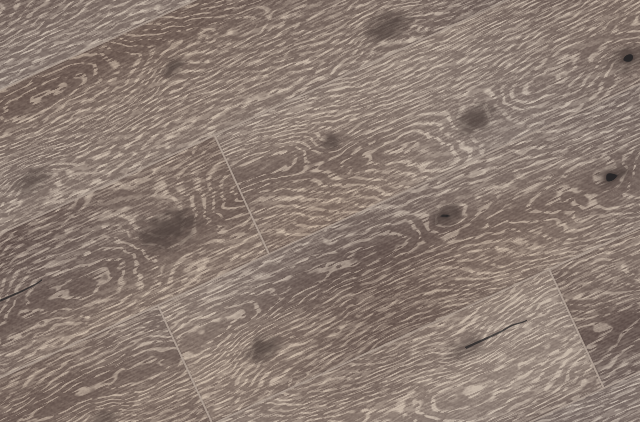
Give the GLSL for this texture, as a WebGL 1 fragment shader.

```glsl
precision highp float;
// Lime-washed oak floor: wide planks laid on a diagonal with staggered end joints.
// Grain lines are contours of a height field that arches along each plank's heart
// and bulges at hashed knots; pale pores, cracks and thin light seams lie on top.

uniform vec2 u_resolution;

float hash(vec2 p) {
  return fract(sin(dot(p, vec2(127.1, 311.7))) * 43758.5);
}

float noise(vec2 p) {
  vec2 i = floor(p), f = fract(p);
  f = f * f * (3.0 - 2.0 * f);
  return mix(mix(hash(i), hash(i + vec2(1.0, 0.0)), f.x),
             mix(hash(i + vec2(0.0, 1.0)), hash(i + 1.0), f.x), f.y);
}

void main() {
  vec2 p = gl_FragCoord.xy / u_resolution.y;
  float pixel = 1.0 / u_resolution.y;

  // Turn the floor so that x runs along the planks
  vec2 along = vec2(cos(0.431), sin(0.431));
  vec2 floorPos = vec2(dot(p, along), dot(p, vec2(-along.y, along.x)));

  // Plank layout: rows, with a joint that shifts from row to row
  vec2 plankSize = vec2(2.4, 0.31);
  float row = floor((floorPos.y - 0.095) / plankSize.y);
  float joint = 0.7455 + 0.874 * row + 0.584 * row * row;
  float column = floor((floorPos.x - joint) / plankSize.x);
  vec2 q = floorPos - vec2(joint + column * plankSize.x, 0.095 + row * plankSize.y);
  float plank = hash(vec2(row + 11.3, column + 4.7));
  float shade = fract(0.65 + 0.15 * row + 0.75 * column + 0.35 * column * column);
  vec2 g = q + vec2(plank * 37.0, row * 3.7 + 20.0);

  // Growth rings: tight and straight at the sides, wide arches at the heart
  float heartLine = plankSize.y * (0.3 + 0.4 * plank) + 0.12 * (noise(vec2(g.x * 1.7, row)) - 0.5);
  float v = q.y - heartLine;
  float heart = exp(-v * v / 0.0025) * smoothstep(0.1, 0.6, noise(g * vec2(2.5, 9.0) + 13.0));
  float rings = 72.0 * sqrt(v * v + 0.0012)
              + 15.0 * noise(g * vec2(1.4, 2.0))
              + 6.0 * noise(g * vec2(2.6, 9.0) + 3.0)
              + 1.7 * noise(g * vec2(9.0, 20.0) + 5.0)
              + 0.55 * noise(g * vec2(38.0, 75.0));

  // Knots bend the rings; some have an open hole or a trailing crack
  float knot = 0.0, hole = 0.0, crack = 0.0;
  for (int i = -1; i <= 1; i++) {
    float cell = floor(q.x / 0.4) + float(i);
    vec2 id = vec2(cell + 3.1, row * 7.0 + column * 2.0 + 9.2);
    float chance = hash(id + 6.4);
    vec2 center = vec2((cell + 0.2 + 0.6 * hash(id)) * 0.4,
                       plankSize.y * (0.2 + 0.6 * hash(id + 1.7)));
    float size = 0.014 + 0.022 * hash(id + 3.9);
    vec2 d = q - center;
    float r = length(d * vec2(0.6, 1.0)) / size;
    rings += 190.0 * size * exp(-0.15 * r * r);
    r += 0.9 * (noise(g * vec2(50.0, 90.0)) - 0.5);
    knot = max(knot, (1.0 - smoothstep(0.2, 1.8, r)) * (0.5 + 0.5 * chance));
    hole = max(hole, (1.0 - smoothstep(0.2, 0.45, r)) * step(0.86, chance));
    float reach = step(0.0, d.x) * step(d.x, 0.16) * step(chance, 0.12);
    float crackWidth = 0.0014 * (1.0 - d.x / 0.16);
    float bend = abs(d.y - 0.006 * noise(vec2(g.x * 30.0, 2.0)));
    crack = max(crack, reach * (1.0 - smoothstep(crackWidth, crackWidth + 1.2 * pixel, bend)));
  }

  // Pale limed lines, broken into crisp dashes, with short pores in between
  float ridge = abs(fract(rings) - 0.5) * 2.0;
  float line = smoothstep(mix(0.38, 0.58, heart), mix(0.82, 0.86, heart), ridge);
  float dash = smoothstep(0.27, 0.56, noise(g * vec2(60.0, 240.0)));
  float pores = smoothstep(0.42, 0.72, noise(g * vec2(48.0, 290.0) + 31.0));
  float cloud = noise(g * vec2(2.5, 7.0) + 47.0);
  float fuzz = noise(g * vec2(170.0, 300.0) + 71.0);

  float tone = 0.26 + (0.42 + 0.1 * heart) * line * dash * (1.0 - 0.6 * knot)
             + 0.24 * pores * (1.0 - 0.75 * heart) - 0.1 * heart
             + 0.28 * (cloud - 0.5) + 0.26 * (shade - 0.5) + 0.18 * (fuzz - 0.5);

  vec3 darkOak = vec3(0.36, 0.30, 0.283);
  vec3 limeWash = vec3(0.78, 0.72, 0.665);
  vec3 color = mix(darkOak, limeWash, clamp(tone, -0.15, 1.0));
  color *= mix(vec3(0.985, 1.0, 1.015), vec3(1.02, 1.0, 0.97), noise(g * vec2(2.0, 5.0)));
  color = mix(color, vec3(0.28, 0.235, 0.22), 0.75 * knot);
  color = mix(color, vec3(0.14, 0.135, 0.14), max(0.9 * hole, 0.75 * crack));

  // Light seams with a faint shadow beside them
  vec2 edge = min(q, plankSize - q);
  float seamDistance = min(edge.x, edge.y);
  color *= 1.0 - 0.08 * (1.0 - smoothstep(0.002, 0.006, seamDistance));
  float seam = 1.0 - smoothstep(0.002 - 0.4 * pixel, 0.002 + 0.6 * pixel, seamDistance);
  float strength = edge.x < edge.y ? 0.9 : 0.7 + 0.25 * noise(vec2(g.x * 9.0, row));
  color = mix(color, vec3(0.69, 0.63, 0.585), seam * strength);

  gl_FragColor = vec4(color, 1.0);
}
```
